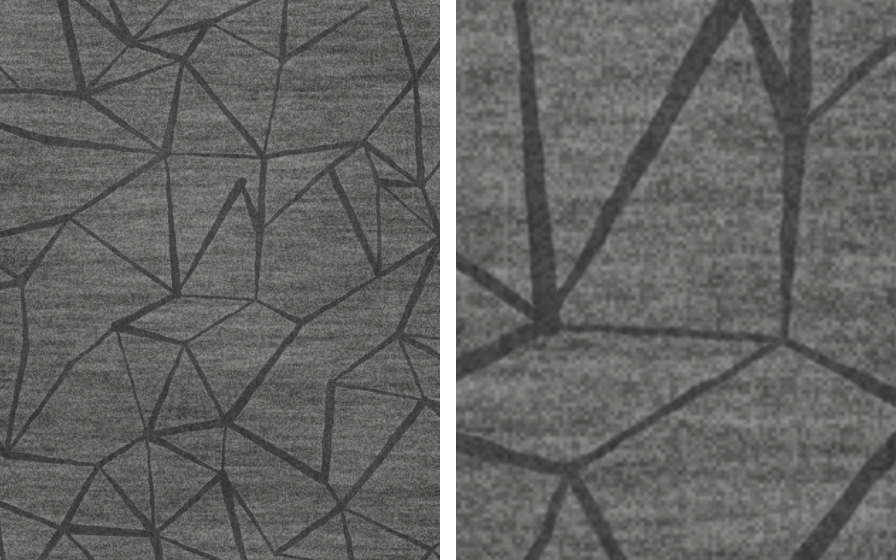
Left: the whole. Right: its middle third, enlarged.
Reproduce this pattern procedurally as a WebGL 2 fragment shader.

```glsl
#version 300 es
precision highp float;
// A woven grey rug crossed by an irregular net of dark tapered bands.
// Jittered lattice nodes are joined by sides and short diagonals, some left out;
// stretched noise gives the horizontal weave and fine noise the pile.

uniform vec2 u_resolution;
out vec4 fragColor;

// Lengths are in canvas widths unless noted; NET values are in lattice cells.
const float CELL = 0.175;
const float NET_ANGLE = 0.62;
const float NET_JITTER = 0.8;
const float NET_THIN = 0.016;
const float NET_WIDE = 0.068;
const float NET_WOBBLE = 0.022;
const float SIDE_SHARE = 0.70;
const float DIAGONAL_SHARE = 0.60;
const float EDGE_SOFTNESS = 0.0022;
const float RIM_WIDTH = 0.012;
const float RIM_LIGHT = 0.022;
const float GRAIN_SCALE = 310.0;
const float FIELD_GRAIN = 0.15;
const float BAND_GRAIN = 0.075;
const vec3 FIELD_COLOR = vec3(0.400, 0.400, 0.397);
const vec3 BAND_COLOR = vec3(0.252, 0.250, 0.254);

float hash(vec2 p) {
    vec3 q = fract(vec3(p.xyx) * 0.1031);
    q += dot(q, q.yzx + 33.33);
    return fract((q.x + q.y) * q.z);
}

float noise(vec2 p) {
    vec2 i = floor(p), f = fract(p);
    f = f * f * (3.0 - 2.0 * f);
    float low = mix(hash(i), hash(i + vec2(1, 0)), f.x);
    float high = mix(hash(i + vec2(0, 1)), hash(i + vec2(1, 1)), f.x);
    return mix(low, high, f.y);
}

// Noise centred on zero
float ripple(vec2 p) {
    return noise(p) - 0.5;
}

vec2 node(vec2 cell) {
    vec2 offset = vec2(hash(cell + 17.3), hash(cell + 71.9)) - 0.5;
    return cell + 0.5 + NET_JITTER * offset;
}

// Signed distance to a straight band whose width changes from a to b
float taperedBand(vec2 p, vec2 a, vec2 b, vec2 seed) {
    vec2 along = b - a;
    float t = clamp(dot(p - a, along) / dot(along, along), 0.0, 1.0);
    float startWidth = mix(NET_THIN, NET_WIDE, pow(hash(seed + 5.1), 1.7));
    float endWidth = mix(NET_THIN, NET_WIDE, pow(hash(seed + 9.7), 1.7));
    return length(p - a - along * t) - mix(startWidth, endWidth, t);
}

// Signed distance to the nearest band of the net, in cells
float bandNet(vec2 p) {
    float nearest = 1.0;
    vec2 home = floor(p);
    for (int y = -1; y <= 1; y++) {
        for (int x = -1; x <= 1; x++) {
            vec2 cell = home + vec2(x, y);
            vec2 a = node(cell), b = node(cell + vec2(1, 0));
            vec2 c = node(cell + vec2(0, 1)), d = node(cell + vec2(1, 1));
            if (hash(cell + 131.0) < SIDE_SHARE)
                nearest = min(nearest, taperedBand(p, a, b, cell + 211.0));
            if (hash(cell + 157.0) < SIDE_SHARE)
                nearest = min(nearest, taperedBand(p, a, c, cell + 307.0));
            if (hash(cell + 173.0) < DIAGONAL_SHARE) {
                bool rising = distance(a, d) < distance(b, c);
                vec2 from = rising ? a : b, to = rising ? d : c;
                nearest = min(nearest, taperedBand(p, from, to, cell + 401.0));
            }
        }
    }
    return nearest;
}

// Horizontal yarn streaks from broad to fine
float weave(vec2 p) {
    return 0.065 * ripple(p * vec2(3.0, 32.0))
         + 0.085 * ripple(p * vec2(9.0, 115.0) + 40.0)
         + 0.080 * ripple(p * vec2(28.0, 210.0) + 90.0);
}

void main() {
    vec2 p = gl_FragCoord.xy / u_resolution.x;
    vec2 uv = gl_FragCoord.xy / u_resolution;

    // Net of bands, turned off the weave direction
    float ca = cos(NET_ANGLE), sa = sin(NET_ANGLE);
    vec2 netPoint = mat2(ca, sa, -sa, ca) * p / CELL + 20.0;
    netPoint += NET_WOBBLE * vec2(ripple(p * 45.0), ripple(p * 45.0 + 60.0));
    float edge = bandNet(netPoint) * CELL;
    float soft = max(EDGE_SOFTNESS, 0.7 / u_resolution.x);
    float band = 1.0 - smoothstep(-soft, soft, edge);
    band *= mix(0.80, 1.0, noise(p * 11.0 + 30.0));

    // Pile, streaks and broad light
    float grain = ripple(p * GRAIN_SCALE) + 0.5 * ripple(p * GRAIN_SCALE * 0.55 + 50.0);
    float light = 0.045 * (uv.y - 0.5) + 0.05 * ripple(p * 3.5 + 12.0)
                - 0.05 * dot(uv - 0.5, uv - 0.5);
    float rim = RIM_LIGHT * (1.0 - smoothstep(0.0, RIM_WIDTH, edge));
    float ribs = 0.05 * ripple(p * vec2(190.0, 22.0));

    vec3 field = FIELD_COLOR + weave(p) + FIELD_GRAIN * grain + light + rim;
    vec3 dark = BAND_COLOR + ribs + BAND_GRAIN * grain + 0.5 * light;
    fragColor = vec4(mix(field, dark, band), 1.0);
}
```
